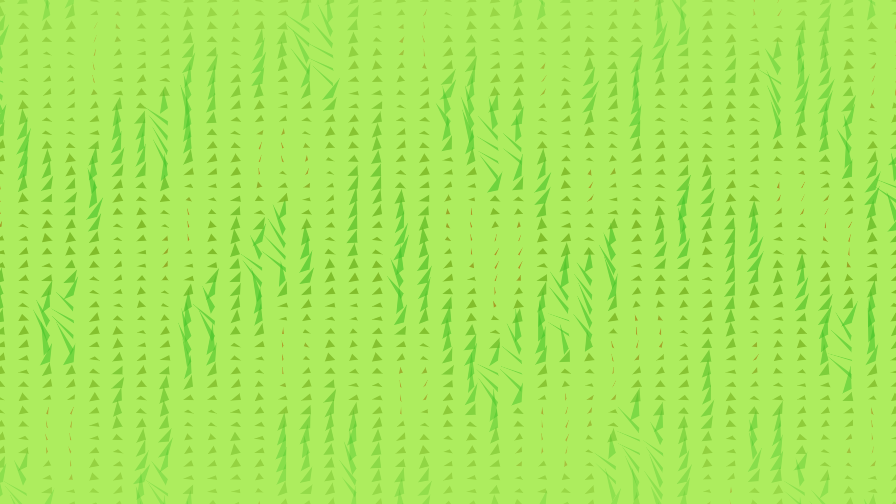
This pattern is drawn by a Shadertoy shader. Its source:

```glsl
// A 38 by 38 lattice of small translucent triangles on a lime ground.
// Layered sines stretch some into long green blades and thin others to amber
// slivers; opacity swells toward the middle height of the canvas.

const float COLUMNS = 38.0;
const float ROWS = 38.0;
const int REACH_X = 2;              // neighbours a blade can overlap
const int REACH_Y = 3;
const float HALF_BASE = 0.0105;     // sizes are in canvas heights
const float RISE = 0.0115;
const float BLADE_TALL = 0.030;
const float BLADE_WIDE = 0.058;
const float ALPHA_EDGE = 0.34;
const float ALPHA_MIDDLE = 0.82;
const vec3 GROUND = vec3(0.68, 0.93, 0.37);
const vec3 OLIVE = vec3(0.47, 0.70, 0.12);
const vec3 GREEN = vec3(0.27, 0.77, 0.16);
const vec3 AMBER = vec3(0.70, 0.48, 0.08);

float hash(vec2 p) {
    p = fract(p * vec2(0.1731, 0.2397));
    p += dot(p, p.yx + 17.31);
    return fract((p.x + p.y) * p.x * 7.13);
}

// Patchy activity over the lattice, about -3 to 3
float activity(vec2 id) {
    return sin(id.x * 0.91 + 2.1 * sin(id.y * 0.23 + 0.6))
         + sin(id.y * 0.43 + 1.9 * sin(id.x * 0.37) + 1.2)
         + sin(id.x * 0.53 - id.y * 0.31 + 1.4 * sin(id.x * 1.7));
}

float segmentDistance(vec2 p, vec2 a, vec2 b) {
    vec2 ap = p - a, ab = b - a;
    return length(ap - ab * clamp(dot(ap, ab) / max(dot(ab, ab), 1e-8), 0.0, 1.0));
}

float cross2(vec2 a, vec2 b) {
    return a.x * b.y - a.y * b.x;
}

// Signed distance for either winding order
float triangleDistance(vec2 p, vec2 a, vec2 b, vec2 c) {
    float d = min(segmentDistance(p, a, b),
                  min(segmentDistance(p, b, c), segmentDistance(p, c, a)));
    float winding = sign(cross2(b - a, c - a));
    float inner = min(cross2(b - a, p - a) * winding,
                      min(cross2(c - b, p - b) * winding, cross2(a - c, p - c) * winding));
    return inner > 0.0 ? -d : d;
}

// Colour and coverage of one lattice triangle; p is relative to its node
vec4 shard(vec2 p, vec2 id, float pixel) {
    float energy = activity(id);
    float jitter = hash(id + 50.0) - 0.5;
    float phase = 6.283 * hash(vec2(id.x + 9.0, 3.7));
    float flutter = sin(id.y * 1.15 + phase);
    float stretch = smoothstep(0.0, 1.5, energy);
    float wild = smoothstep(1.35, 2.1, energy);
    float sliver = 1.0 - smoothstep(-2.2, -1.5, energy);

    // Resting triangle, its height pulsing down each column
    float size = mix(0.72, 1.0, smoothstep(-1.8, 0.0, energy));
    float height = RISE * size * mix(0.68 + 0.38 * flutter, 1.0, max(stretch, sliver));
    float halfBase = HALF_BASE * size * mix(1.0, 0.16, sliver);
    float lean = 0.005 * sin(id.y * 0.83 + phase * 2.0) + 0.003 * jitter;
    vec2 foot = vec2(-halfBase, -0.6 * height);
    vec2 heel = vec2(halfBase, -0.55 * height + 0.003 * flutter);
    vec2 apex = vec2(lean + 0.002, height);

    // Blades pull apex and foot apart, turning level in the liveliest patches
    float angle = 1.28 + 0.38 * flutter + 0.35 * jitter + 1.4 * wild;
    vec2 pull = vec2(cos(angle), sin(angle)) * stretch * mix(BLADE_TALL, BLADE_WIDE, wild);
    apex += 0.72 * pull;
    foot -= 0.30 * pull;
    heel.x -= 0.005 * stretch;

    float d = triangleDistance(p, foot, heel, apex);
    vec3 colour = mix(mix(OLIVE, GREEN, stretch), AMBER, sliver);
    float coverage = 1.0 - smoothstep(-0.6 * pixel, 0.6 * pixel, d);
    return vec4(colour, coverage * mix(1.0, 0.78, stretch));
}

void mainImage(out vec4 fragColor, in vec2 fragCoord) {
    float pixel = 1.0 / iResolution.y;
    vec2 p = fragCoord * pixel;
    vec2 cell = vec2(iResolution.x * pixel / COLUMNS, 1.0 / ROWS);
    vec2 nearest = floor(p / cell + 0.5);
    vec3 colour = GROUND;

    // Layer every nearby triangle
    for (int y = -REACH_Y; y <= REACH_Y; y++) {
        for (int x = -REACH_X; x <= REACH_X; x++) {
            vec2 id = nearest + vec2(x, y);
            vec4 layer = shard(p - id * cell, id, pixel);
            float swell = sin(3.14159 * clamp(id.y / ROWS, 0.0, 1.0));
            colour = mix(colour, layer.rgb, layer.a * mix(ALPHA_EDGE, ALPHA_MIDDLE, swell));
        }
    }
    fragColor = vec4(colour, 1.0);
}
```
